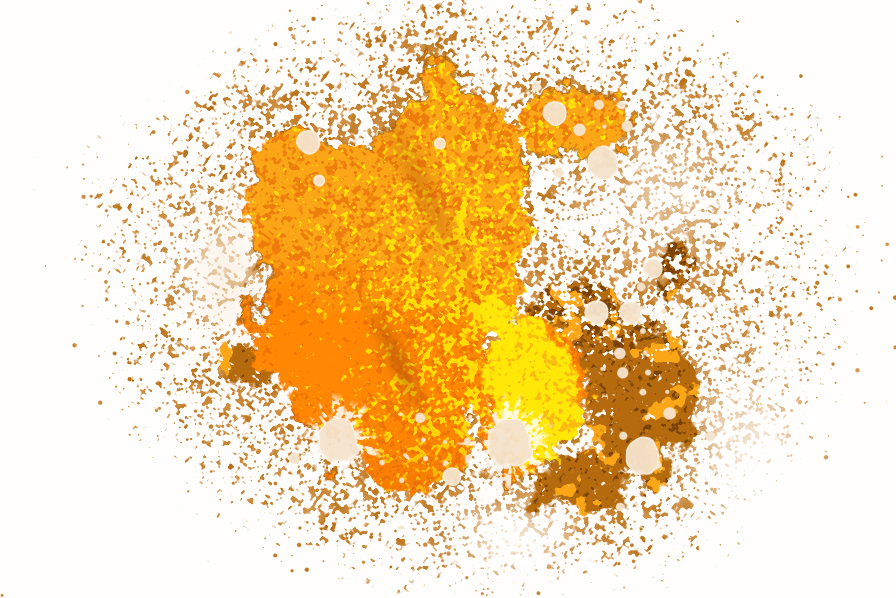
Give the GLSL for this background, as a Shadertoy shader.

```glsl
#define PAPER vec3(1.0, 0.995, 0.99)
#define CREAM vec3(0.96, 0.89, 0.80)
#define AMBER vec3(0.98, 0.65, 0.09)
#define ORANGE vec3(1.0, 0.53, 0.01)
#define RUST vec3(0.91, 0.42, 0.03)
#define YELLOW vec3(1.0, 0.91, 0.03)
#define BROWN vec3(0.71, 0.42, 0.05)
#define UMBER vec3(0.42, 0.22, 0.03)
#define GRAIN 205.0

// Body lobes: centre, radii
const vec4 LOBES[11] = vec4[](
    vec4(0.586, 0.610, 0.166, 0.146), vec4(0.752, 0.707, 0.127, 0.146),
    vec4(0.723, 0.860, 0.024, 0.035), vec4(0.965, 0.790, 0.090, 0.056),
    vec4(0.645, 0.414, 0.180, 0.176), vec4(0.482, 0.692, 0.068, 0.088),
    vec4(0.420, 0.650, 0.045, 0.027), vec4(0.684, 0.258, 0.117, 0.078),
    vec4(0.795, 0.580, 0.090, 0.150), vec4(0.879, 0.336, 0.098, 0.127),
    vec4(0.518, 0.490, 0.088, 0.137));
// Large pale drops: centre, radius
const vec3 DROPS[12] = vec3[](
    vec3(0.566, 0.262, 0.036), vec3(0.853, 0.258, 0.040), vec3(1.010, 0.725, 0.028),
    vec3(0.518, 0.762, 0.021), vec3(0.930, 0.810, 0.021), vec3(0.737, 0.760, 0.010),
    vec3(1.000, 0.477, 0.021), vec3(1.057, 0.477, 0.020), vec3(1.094, 0.551, 0.017),
    vec3(1.076, 0.235, 0.031), vec3(0.758, 0.203, 0.016), vec3(0.535, 0.698, 0.010));

float hash(vec2 p) {
    vec3 q = fract(p.xyx * vec3(0.1031, 0.1030, 0.0973));
    q += dot(q, q.yzx + 33.33);
    return fract((q.x + q.y) * q.z);
}
float noise(vec2 p) {
    vec2 i = floor(p), f = fract(p);
    f *= f * (3.0 - 2.0 * f);
    return mix(mix(hash(i), hash(i + vec2(1, 0)), f.x),
               mix(hash(i + vec2(0, 1)), hash(i + vec2(1, 1)), f.x), f.y);
}
float fbm(vec2 p) {
    float sum = 0.0, amp = 0.53;
    for (int i = 0; i < 4; i++, amp *= 0.5) {
        sum += amp * noise(p);
        p = mat2(1.6, 1.2, -1.2, 1.6) * p + 7.3;
    }
    return sum;
}
float ellipse(vec2 p, vec2 c, vec2 r) { return (length((p - c) / r) - 1.0) * min(r.x, r.y); }
float glow(vec2 p, vec2 c, vec2 r) { p = (p - c) / r; return exp(-dot(p, p)); }
float cover(float d, float soft) { return smoothstep(soft, -soft, d); }
// Fine flecks, denser as the threshold falls
float flecks(vec2 p, float threshold) {
    p = mat2(0.8, 0.6, -0.6, 0.8) * p * GRAIN;
    float n = 0.6 * noise(p) + 0.4 * noise(p * 0.47 + 19.0);
    return smoothstep(threshold - 0.075, threshold + 0.075, n);
}
// One jittered round dot per cell
float dots(vec2 p, float cells, float chance, float soft) {
    vec2 id = floor(p * cells);
    vec2 c = 0.5 + 0.4 * (vec2(hash(id + 3.1), hash(id + 8.7)) - 0.5);
    float r = mix(0.09, 0.28, pow(hash(id + 5.9), 2.0));
    return cover(length(fract(p * cells) - c) - r, soft * cells) * step(hash(id), chance);
}

void mainImage(out vec4 fragColor, in vec2 fragCoord) {
    vec2 p = fragCoord / iResolution.y;
    p.x += 0.75 - 0.5 * iResolution.x / iResolution.y;
    float soft = 0.8 / iResolution.y;
    float rough = (fbm(p * 20.0) - 0.5) * 0.08 + (fbm(p * 80.0) - 0.5) * 0.03;
    // Distances to the bright body and the brown stains
    float body = 1.0;
    for (int i = 0; i < 11; i++) body = min(body, ellipse(p, LOBES[i].xy, LOBES[i].zw));
    float stain = min(ellipse(p, vec2(1.07, 0.33), vec2(0.09, 0.125)), ellipse(p, vec2(0.98, 0.2), vec2(0.08, 0.06)));
    stain = min(stain, ellipse(p, vec2(0.965, 0.45), vec2(0.105, 0.08)));
    stain = min(stain, ellipse(p, vec2(1.135, 0.545), vec2(0.018, 0.035)));
    stain = min(stain, ellipse(p, vec2(0.42, 0.38), vec2(0.035, 0.028)));
    float halo = max(min(body, stain), 0.0);

    // Spray on the paper
    float reach = length((p - vec2(0.81, 0.52)) / vec2(0.68, 0.53));
    float clump = (fbm(p * 11.0) - 0.5) * 0.2;
    float spray = flecks(p, 0.59 + 0.8 * halo + clump + 0.25 * smoothstep(0.8, 1.1, reach));
    spray = max(spray, dots(p, 75.0, 0.32 * cover(reach - 0.85, 0.28), soft));
    float veil = max(glow(p, vec2(1.26, 0.25), vec2(0.1, 0.13)), glow(p, vec2(0.86, 0.1), vec2(0.09, 0.06)));
    veil = max(veil, 0.8 * glow(p, vec2(0.37, 0.55), vec2(0.07, 0.1)));
    veil = max(veil, 0.6 * glow(p, vec2(1.12, 0.68), vec2(0.11, 0.11)));
    vec3 tan_ = mix(BROWN, vec3(0.84, 0.6, 0.32), noise(p * 60.0));
    vec3 col = mix(PAPER, CREAM, 0.4 * glow(p, vec2(0.38, 0.54), vec2(0.05, 0.1)));
    col = mix(col, tan_, spray * (1.0 - 0.8 * veil));

    // Brown stains, speckled toward the top
    float upper = smoothstep(0.36, 0.48, p.y) * step(0.6, p.x);
    vec3 earth = mix(BROWN, UMBER, 0.8 * flecks(p + 4.0, 0.72 - 0.2 * upper));
    earth = mix(earth, AMBER, smoothstep(0.62, 0.66, fbm(p * 32.0 + 5.0) + 0.06 * upper));
    earth = mix(earth, PAPER, flecks(p + 2.0, 0.82 - 0.24 * upper));
    col = mix(col, earth, cover(stain + rough, 0.004));

    // Orange body: clean at lower left, yellow grains toward the centre
    vec3 paint = mix(ORANGE, AMBER, smoothstep(0.46, 0.6, p.y + 0.15 * (p.x - 0.6) + rough));
    float clean = glow(p, vec2(0.54, 0.41), vec2(0.09, 0.09));
    paint = mix(paint, RUST, 0.7 * flecks(p + 9.0, 0.59 + 0.3 * clean));
    float spread = length((p - vec2(0.79, 0.47)) * vec2(1.3, 0.75));
    paint = mix(paint, YELLOW, 0.9 * flecks(p + 6.0, 0.51 + 0.62 * spread + 0.1 * clean));
    paint = mix(paint, RUST, 0.4 * smoothstep(0.32, 0.16, p.y));
    // Slanted dark folds
    mat2 tilt = mat2(0.9, -0.43, 0.43, 0.9);
    float fold = glow(tilt * (p - vec2(0.665, 0.4)), vec2(0), vec2(0.018, 0.08));
    fold += 0.6 * glow(tilt * (p - vec2(0.71, 0.68)), vec2(0), vec2(0.022, 0.12));
    paint = mix(paint, vec3(0.72, 0.33, 0.02), 0.6 * fold);
    // Yellow pool, leaning right at its foot
    float pool = ellipse(p + vec2(0.35 * (p.y - 0.34), 0), vec2(0.89, 0.34), vec2(0.075, 0.13)) + 1.4 * rough;
    paint = mix(paint, mix(YELLOW, AMBER, 0.7 * flecks(p + 3.0, 0.69 - 0.8 * (p.x - 0.86))), cover(pool, 0.006));
    float shape = body + rough * smoothstep(-0.07, -0.02, body);
    float rim = smoothstep(-0.006, 0.0, shape) * smoothstep(0.5, 0.65, noise(p * 14.0));
    col = mix(col, mix(paint, UMBER, 0.6 * rim), cover(shape, 0.003));

    // Pale drops; the largest throw rays
    for (int i = 0; i < 12; i++) {
        vec2 d = p - DROPS[i].xy;
        float r = DROPS[i].z, len = length(d);
        float ray = noise(d / max(len, 0.001) * 9.0 + float(i) * 7.0);
        float burst = cover(len - r * (0.7 + 1.5 * ray), 0.012) * flecks(p + 1.0, 0.45);
        col = mix(col, PAPER, 0.85 * step(0.035, r) * burst);
        float disc = len - r * (0.85 + 0.3 * noise(d * 60.0 + 5.0));
        col = mix(col, mix(CREAM, PAPER, 0.6 * smoothstep(-0.005, 0.0, disc)), 0.95 * cover(disc, soft));
    }
    // Small scattered drops
    float zone = max(glow(p, vec2(0.99, 0.78), vec2(0.08, 0.08)), glow(p, vec2(1.09, 0.4), vec2(0.09, 0.17)));
    zone = max(zone, 0.8 * glow(p, vec2(0.7, 0.24), vec2(0.13, 0.06)));
    col = mix(col, CREAM, 0.95 * dots(p + 0.013, 27.0, 0.9 * zone, soft));
    fragColor = vec4(col, 1.0);
}
```
